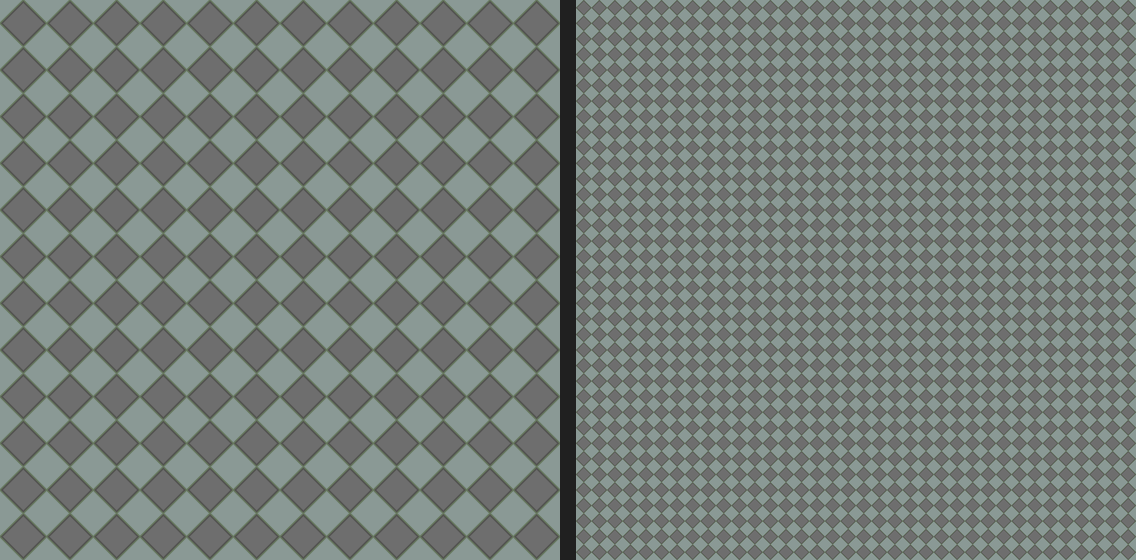
Left, the tile; right, the same tile 3 across and 3 down.
A Shadertoy shader for this pattern:

```glsl
const float REPEATS = 12.0;
const vec3 TEAL = vec3(0.54, 0.60, 0.585);
const vec3 GREY = vec3(0.43, 0.43, 0.43);
const vec3 DARK_LINE = vec3(0.315, 0.315, 0.305);
const vec3 GREEN_LINE = vec3(0.40, 0.47, 0.365);

// Diamond radius: 0 at the cell centre, 1 on the edge shared by neighbours
float diamondRadius(vec2 cell) {
    return 2.0 * (abs(cell.x) + abs(cell.y));
}

// Antialiased step from inside (0) to outside (1) of a radius
float outside(float radius, float limit, float blur) {
    return smoothstep(limit - blur, limit + blur, radius);
}

// Nested bands from the diamond's fill to the ground
vec3 diamondColor(float radius, float blur) {
    vec3 color = mix(GREY, DARK_LINE, outside(radius, 0.875, blur));
    color = mix(color, GREEN_LINE, outside(radius, 0.962, blur));
    return mix(color, TEAL, outside(radius, 1.044, blur));
}

void mainImage(out vec4 fragColor, in vec2 fragCoord) {
    vec2 uv = fragCoord / iResolution.xy;
    vec2 cell = fract(uv * REPEATS) - 0.5;

    // Radius covered by one pixel, measured across the diagonal edge
    float pixel = 2.0 * sqrt(2.0) * REPEATS / min(iResolution.x, iResolution.y);
    fragColor = vec4(diamondColor(diamondRadius(cell), 0.65 * pixel), 1.0);
}
```
